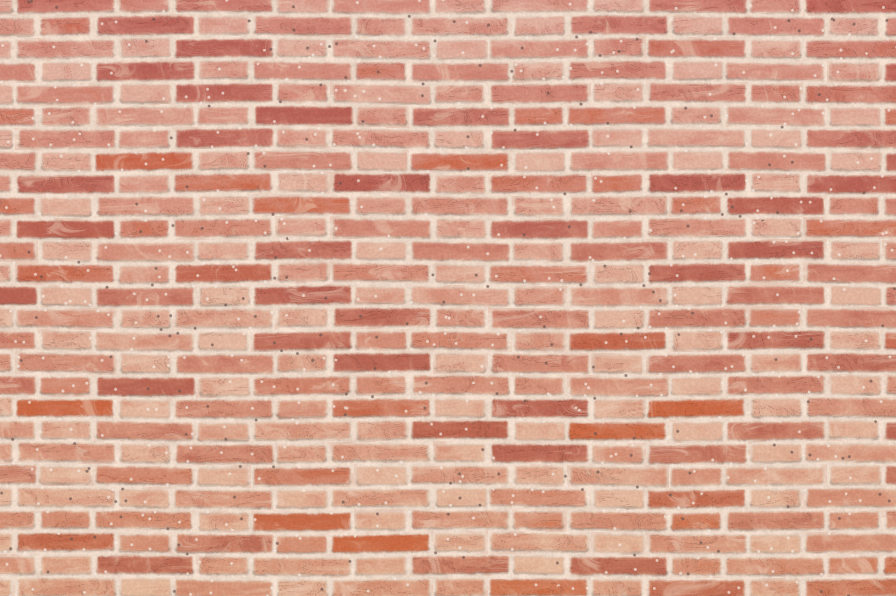
Reproduce this texture procedurally as a WebGL 2 fragment shader.

```glsl
#version 300 es
precision highp float;
// Weathered red brick wall in Flemish bond with pale, rough mortar joints.
uniform vec2 u_resolution;
out vec4 fragColor;

float hash(vec2 p) {
  vec3 q = fract(p.xyx * 0.1031);
  q += dot(q, q.yzx + 33.33);
  return fract((q.x + q.y) * q.z);
}

// Layered, warped sines, roughly -1..1
float waves(vec2 p) {
  float sum = 0.0, amp = 0.55;
  for (int i = 0; i < 5; i++) {
    p = mat2(0.8, 0.6, -0.6, 0.8) * p * 1.7 + 2.3;
    p += 0.7 * sin(p.yx * 1.3);
    sum += amp * sin(p.x) * cos(p.y * 0.9);
    amp *= 0.7;
  }
  return sum;
}

// Cellular noise: distance to the nearest point, and that point's random value
vec2 cells(vec2 p) {
  vec2 base = floor(p), nearest = vec2(9.0, 0.0);
  for (int y = -1; y <= 1; y++)
    for (int x = -1; x <= 1; x++) {
      vec2 cell = base + vec2(x, y);
      vec2 point = cell + vec2(hash(cell), hash(cell + 71.3));
      float dist = length(p - point);
      if (dist < nearest.x) nearest = vec2(dist, hash(cell + 19.7));
    }
  return nearest;
}

float roundedBox(vec2 p, vec2 halfSize, float radius) {
  vec2 q = abs(p) - halfSize + radius;
  return length(max(q, 0.0)) + min(max(q.x, q.y), 0.0) - radius;
}

void main() {
  vec2 p = gl_FragCoord.xy / u_resolution.y;
  float pixel = 1.0 / u_resolution.y;

  // Bond: one stretcher and one header per period, odd rows shifted by half
  float period = 0.2647, course = 1.0 / 26.5;
  float v = (1.0 - p.y) / course + 0.344 + 0.04 * sin(p.x * 9.0 + 5.0 * p.y);
  float row = floor(v);
  float u = p.x / period + 0.407 + 0.5 * mod(row + 1.0, 2.0);
  float header = step(0.65, fract(u));
  vec2 id = vec2(2.0 * floor(u) + header, row) + 7.0;
  float rnd = hash(id), rnd2 = hash(id + 43.0), rnd3 = hash(id + 91.0);

  // Brick outline with slight irregularities
  vec2 local = vec2(fract(u) - mix(0.325, 0.825, header), fract(v) - 0.5);
  local *= vec2(period, course);
  local += (vec2(rnd2, rnd3) - 0.5) * vec2(0.004, 0.0016);
  local.y += local.x * (rnd - 0.5) * 0.02;
  vec2 halfSize = vec2(mix(0.325, 0.175, header) * period - 0.0048, 0.5 * course - 0.0041);
  halfSize -= vec2(rnd3, rnd2) * 0.0012;
  float d = roundedBox(local, halfSize, 0.004) + 0.0013 * waves(p * 70.0);
  float brick = 1.0 - smoothstep(-0.0012 - pixel, 0.0008 + pixel, d);

  // Surface noise: broad stains, stretched creases and fine grain
  float stain = waves(p * vec2(11.0, 16.0) + rnd * 30.0);
  float crease = waves(p * vec2(26.0, 60.0) + rnd2 * 50.0);
  float grain = cells(p * 190.0).x - 0.5;

  // Brick tone: stretchers fired darker than headers, a few bright orange
  float depth = mix(mix(0.28, 1.05, rnd), mix(0.02, 0.72, rnd * rnd2 + 0.2 * rnd3), header);
  depth += 0.14 * stain + 0.16 * crease;
  depth -= 0.22 * smoothstep(-0.006, 0.0, d);
  vec3 brickColor = mix(vec3(0.89, 0.71, 0.62), vec3(0.83, 0.56, 0.475), smoothstep(0.0, 0.55, depth));
  vec3 fired = mix(vec3(0.72, 0.39, 0.33), vec3(0.79, 0.40, 0.27), smoothstep(0.5, 0.85, rnd2));
  brickColor = mix(brickColor, fired, smoothstep(0.45, 1.1, depth));
  brickColor += (p.y - 0.5) * vec3(-0.01, -0.035, 0.015);
  brickColor *= 1.0 + 0.07 * grain;
  brickColor *= 1.0 - 0.1 * smoothstep(0.1, 0.0, abs(crease - 0.3)) * step(0.35, rnd3);

  // Mortar smeared over the bricks
  float smear = smoothstep(0.25, 1.0, waves(p * vec2(20.0, 34.0) + 8.0));
  brickColor = mix(brickColor, vec3(0.92, 0.79, 0.70), 0.5 * smear);

  // Mortar with sandy variation
  vec3 mortar = vec3(0.935, 0.85, 0.785) + 0.035 * waves(p * 45.0) - 0.05 * grain;
  mortar = mix(mortar, vec3(0.88, 0.72, 0.64), smoothstep(0.2, 0.9, stain) * 0.6);
  vec3 color = mix(mortar, brickColor, brick);

  // Shadow line along the lower edge of each brick
  float rim = smoothstep(0.0028 + pixel, 0.0, abs(d - 0.0003));
  float below = smoothstep(0.3, 0.8, local.y / halfSize.y);
  color *= 1.0 - rim * (0.13 * below + 0.04) * (0.7 + 0.6 * crease);

  // Sparse lime flecks and dark pits
  vec2 fleck = cells(p * 62.0);
  float spot = 1.0 - smoothstep(0.06, 0.2 + 60.0 * pixel * 0.4, fleck.x);
  color = mix(color, vec3(0.96, 0.91, 0.87), spot * step(0.9, fleck.y) * 0.75);
  color = mix(color, vec3(0.42, 0.33, 0.31), spot * step(fleck.y, 0.035) * 0.7);

  fragColor = vec4(clamp(color, 0.0, 1.0), 1.0);
}
```
